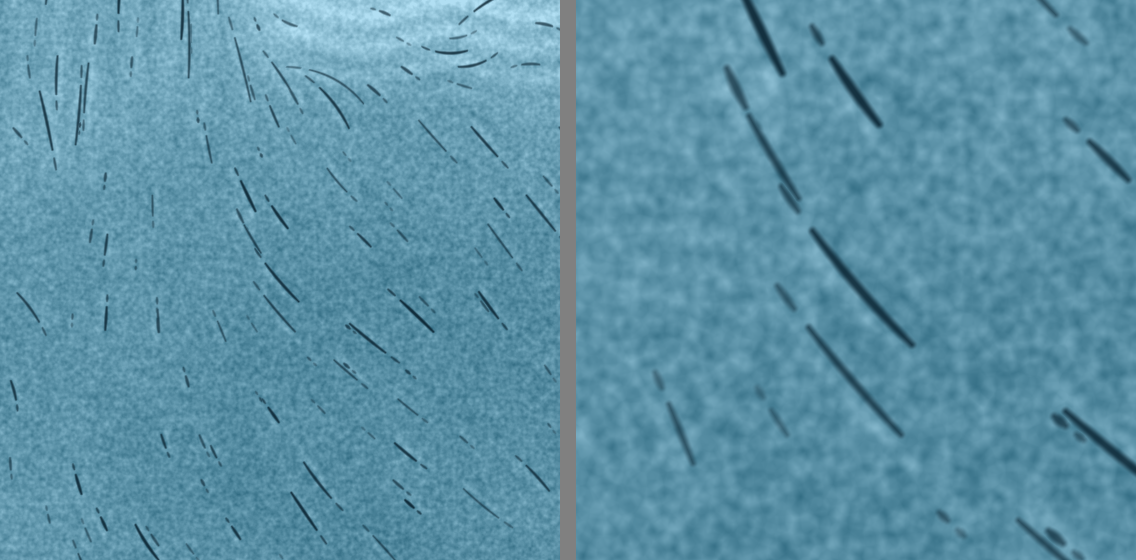
Left, the full canvas; right, a detail of the centre.
This texture is drawn by a Shadertoy shader. Its source:

```glsl
// Teal brushed surface: a pale glow at the top, cellular mottling, and thin
// dark curved strokes with light rims. Strokes are scattered one per grid cell
// and bend along a smooth direction field made of ramps and sines.

const vec3 DEEP_TEAL = vec3(0.262, 0.485, 0.572);
const vec3 PALE_TEAL = vec3(0.595, 0.785, 0.865);
const vec3 INK = vec3(0.040, 0.140, 0.195);

vec2 hash2(vec2 p) {
    vec3 q = fract(p.xyx * vec3(0.1031, 0.1030, 0.0973));
    q += dot(q, q.yzx + 33.33);
    return fract((q.xx + q.yz) * q.zy);
}

// Distance to the nearest scattered point, in cell units
float cellular(vec2 p) {
    vec2 cell = floor(p);
    float nearest = 2.0;
    for (int y = -1; y <= 1; y++)
    for (int x = -1; x <= 1; x++) {
        vec2 id = cell + vec2(x, y);
        vec2 d = id + hash2(id + 57.0) - p;
        nearest = min(nearest, dot(d, d));
    }
    return sqrt(nearest);
}

// Light and dark blotches around zero: two cellular fields subtracted
float mottle(vec2 p) {
    return cellular(p) - cellular(p.yx * 1.07 + 211.0);
}

// Weight of the wavy upper right region
float crestMask(vec2 p) {
    return smoothstep(0.80, 0.94, p.y + 0.10 * (p.x - 0.6))
         * smoothstep(0.38, 0.56, p.x);
}

// Stroke direction: upright at left, diagonal at right, wavy in the crest
float flowAngle(vec2 p) {
    float lean = smoothstep(0.25, 0.80, p.x + 0.35 * (1.0 - p.y));
    float angle = mix(1.48, 2.30, lean);
    angle += 0.85 * smoothstep(0.13, 0.02, p.x) * smoothstep(0.25, 0.42, p.y)
           * smoothstep(0.95, 0.75, p.y);
    angle += 0.16 * sin(9.0 * p.x + 5.0 * p.y) * smoothstep(0.8, 0.4, p.y);
    return angle + crestMask(p) * (0.85 + 0.50 * sin(21.0 * p.x + 2.0));
}

// Soft coverage of a tapered dash centred at 0; q = (along, across)
float dash(vec2 q, float halfLength, float halfWidth) {
    float t = clamp(q.x / halfLength, -1.0, 1.0);
    float d = length(vec2(q.x - t * halfLength, q.y));
    float w = halfWidth * (1.0 - 0.40 * t * t);
    return 1.0 - smoothstep(w - 0.0018, w + 0.0025, d);
}

// Returns (ink, light rim) of strokes scattered on a grid
vec2 strokes(vec2 p, float grid, float minHalf, float maxHalf, float share, float seed) {
    vec2 cell = floor(p * grid);
    vec2 cover = vec2(0.0);
    for (int y = -1; y <= 1; y++)
    for (int x = -1; x <= 1; x++) {
        vec2 id = cell + vec2(x, y);
        vec2 shape = hash2(id + seed + 19.0);
        vec2 chance = hash2(id + seed + 71.0);
        vec2 centre = (id + 0.1 + 0.8 * hash2(id + seed)) / grid;
        float upper = smoothstep(0.65, 0.90, centre.y);
        float present = step(chance.x, share + 0.35 * upper);

        // Bend the local frame by the curvature of the field
        float angle = flowAngle(centre);
        vec2 along = vec2(cos(angle), sin(angle));
        float bend = (flowAngle(centre + 0.01 * along) - angle) / 0.01;
        bend = clamp(bend + 4.0 * (shape.y - 0.5), -11.0, 11.0);
        vec2 d = p - centre;
        vec2 q = vec2(dot(d, along), dot(d, vec2(-along.y, along.x)));
        q.y -= 0.5 * bend * q.x * q.x;

        // Main stroke, then a short broken piece beyond one end
        float halfLength = mix(minHalf, maxHalf, shape.x) * (1.0 + 0.35 * upper);
        float width = mix(0.0014, 0.0025, chance.y);
        float ink = dash(q, halfLength, width);
        float side = shape.y < 0.5 ? -1.0 : 1.0;
        vec2 tail = q - vec2(side * (halfLength * 1.3 + 0.010), 0.0);
        ink = max(ink, 0.75 * dash(tail, 0.15 * halfLength + 0.002, 0.0018));

        float rim = exp(-pow((q.y - side * 0.008) / 0.005, 2.0))
                  * smoothstep(1.9, 0.7, abs(q.x) / (halfLength + 0.010));
        cover = max(cover, present * vec2(ink * mix(0.60, 1.0, chance.y), rim));
    }
    return cover;
}

// Brightness of the ground from 0 (deep) to 1 (pale)
float groundTone(vec2 p) {
    float crest = crestMask(p);
    float tone = 0.22 + 0.27 * smoothstep(0.42, 0.95, p.y);
    tone += 0.09 * smoothstep(0.45, 0.0, p.x) + 0.30 * crest;
    tone += 0.24 * smoothstep(0.88, 1.0, p.y) * smoothstep(0.2, 0.6, p.x);
    // Broad drifts and wavy or upright bands
    tone += 0.05 * sin(7.0 * p.x + 3.0 * sin(4.0 * p.y)) * sin(8.0 * p.y + 1.0);
    tone += 0.04 * sin(23.0 * p.x + 2.0 * sin(17.0 * p.y)) * sin(27.0 * p.y + 9.0 * p.x);
    float ripple = sin(110.0 * (p.y + 0.016 * sin(21.0 * p.x + 0.5)));
    float streak = sin(95.0 * p.x + 2.0 * sin(5.0 * p.y));
    tone += 0.15 * crest * ripple;
    tone += 0.07 * streak * smoothstep(0.6, 0.9, p.y) * smoothstep(0.5, 0.3, p.x);
    // Mottled grain from coarse to fine
    tone += 0.15 * mottle(p * 36.0 + 11.0);
    tone += 0.30 * mottle(p * 80.0);
    return tone + 0.19 * mottle(p * 128.0 + 31.0);
}

void mainImage(out vec4 fragColor, in vec2 fragCoord) {
    vec2 p = fragCoord / iResolution.y;

    vec2 longMarks = strokes(p, 8.5, 0.010, 0.047, 0.66, 3.0);
    vec2 shortMarks = strokes(p, 10.0, 0.002, 0.013, 0.46, 140.0);
    float ink = max(longMarks.x, 0.75 * shortMarks.x);
    float rim = max(longMarks.y, 0.7 * shortMarks.y);

    float tone = groundTone(p) + 0.17 * rim;
    vec3 color = mix(DEEP_TEAL, PALE_TEAL, clamp(tone, -0.25, 1.30));
    color = mix(color, INK, 0.92 * ink);
    fragColor = vec4(color, 1.0);
}
```
